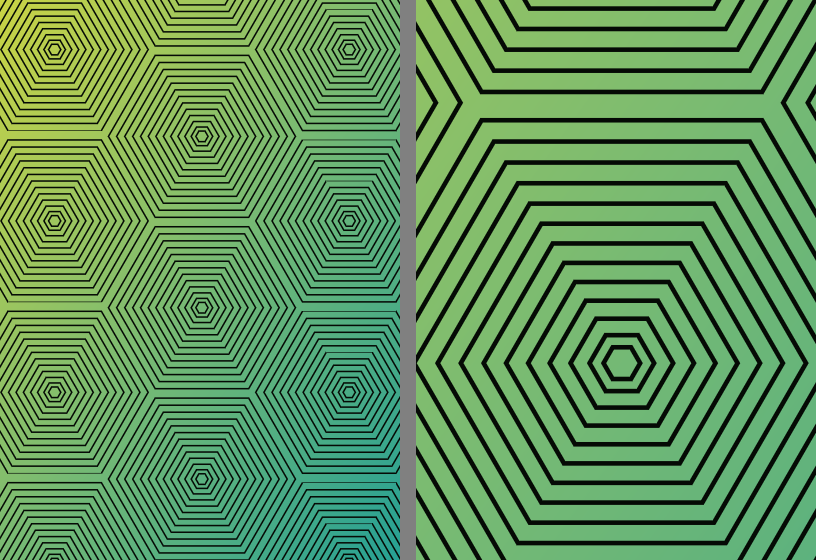
Left: the whole. Right: its middle third, enlarged.
Give the GLSL for this pattern, as a WebGL 2 fragment shader.

```glsl
#version 300 es
precision highp float;
// Nested hexagon rings in a honeycomb over a diagonal yellow-green to teal gradient.

#define CELL_HALF 0.153      // half the cell height, as a fraction of the canvas height
#define COLUMNS 3
#define RINGS 13
#define COLUMN_STEP 1.719    // lengths from here on are in half cell heights
#define FIRST_CENTER vec2(0.638, -0.0425)
#define ODD_COLUMN_RISE 0.987
#define LINE_WIDTH 0.0179
#define THIN_WIDTH 0.0075

uniform vec2 u_resolution;
out vec4 fragColor;

const vec3 YELLOW = vec3(0.79, 0.83, 0.27);
const vec3 GREEN = vec3(0.47, 0.73, 0.45);
const vec3 TEAL = vec3(0.15, 0.63, 0.58);
const vec3 INK = vec3(0.02, 0.04, 0.02);

// Distance along the slanted sides of a flat-topped hexagon
float slantDistance(vec2 p) {
    p = abs(p);
    return 0.8660254 * p.x + 0.5 * p.y;
}

float hexDistance(vec2 p) {
    return max(abs(p.y), slantDistance(p));
}

// Apothem of a ring: steps widen slowly outward, the center is packed
float ringRadius(int ring) {
    float k = float(ring) - 3.0;
    return 0.170 + 0.0715 * k + 0.0006 * k * k + 0.0323 * exp(-1.2 * (k + 2.0));
}

// Exact share of a pixel covered by a line of the given width
float lineCoverage(float dist, float width, float pixel) {
    float top = min(dist + 0.5 * pixel, 0.5 * width);
    float bottom = max(dist - 0.5 * pixel, -0.5 * width);
    return max(top - bottom, 0.0) / pixel;
}

// A few horizontal sides in the outer columns are hairlines
float strokeWidth(int column, int ring, vec2 p) {
    bool flatSide = abs(p.y) > slantDistance(p);
    bool lowerLeft = column == 0 && p.y < 0.0 && ring == RINGS;
    bool upperRight = column == 2 && p.y > 0.0 && (ring == RINGS || ring == 7);
    return flatSide && (lowerLeft || upperRight) ? THIN_WIDTH : LINE_WIDTH;
}

vec3 background(vec2 uv) {
    float t = 0.5 * (uv.x + 1.0 - uv.y);
    vec3 warm = mix(YELLOW, GREEN, clamp(2.0 * t, 0.0, 1.0));
    return mix(warm, TEAL, clamp(2.0 * t - 1.0, 0.0, 1.0));
}

void main() {
    vec2 uv = gl_FragCoord.xy / u_resolution;
    float pixel = 1.0 / (u_resolution.y * CELL_HALF);
    vec2 p = gl_FragCoord.xy * pixel;

    // Nearest cell; rows repeat every two half heights
    vec2 local = vec2(0.0);
    float nearest = 1e3;
    int column = 0;
    for (int i = 0; i < COLUMNS; i++) {
        float rise = float(i % 2) * ODD_COLUMN_RISE;
        vec2 q = p - FIRST_CENTER - vec2(float(i) * COLUMN_STEP, rise);
        q.y = mod(q.y + 1.0, 2.0) - 1.0;
        float d = hexDistance(q);
        if (d < nearest) {
            nearest = d;
            local = q;
            column = i;
        }
    }

    // Concentric outlines
    float ink = 0.0;
    for (int ring = 1; ring <= RINGS; ring++) {
        float width = strokeWidth(column, ring, local);
        ink = max(ink, lineCoverage(nearest - ringRadius(ring), width, pixel));
    }

    fragColor = vec4(mix(background(uv), INK, ink), 1.0);
}
```
